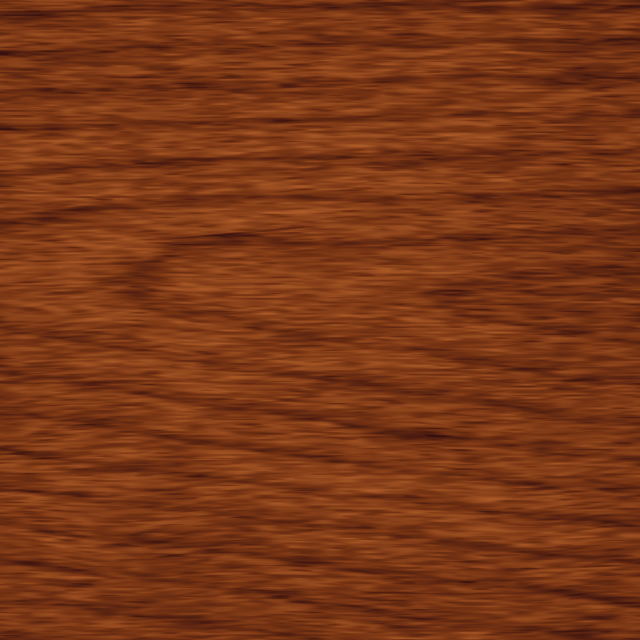
A three.js fragment shader for this texture:

```glsl
// Polished cherry wood board: cathedral growth rings under fine horizontal fibres.
varying vec2 vUv;

const vec3 DARK_WOOD = vec3(0.29, 0.105, 0.06);
const vec3 MID_WOOD = vec3(0.47, 0.205, 0.075);
const vec3 LIGHT_WOOD = vec3(0.68, 0.36, 0.155);
const float MID_TONE = 0.46;
const float BASE_TONE = 0.645;

const float RING_DENSITY = 17.5;   // rings per unit of height
const float RING_DRIFT = 0.95;     // how fast the arches open to the right
const float RING_HALO = 0.20;
const float RING_LINE = 0.13;
const float FIBRE_CONTRAST = 0.36;
const float PORE_DEPTH = 0.22;
const float EDGE_SHADE = 0.35;
const vec2 LIGHT_CENTRE = vec2(0.42, 0.60);
const vec2 CRACK_START = vec2(0.25, 0.625);
const vec2 CRACK_END = vec2(0.50, 0.646);

float hash(vec2 p) {
  vec3 q = fract(vec3(p.xyx) * 0.1031);
  q += dot(q, q.yzx + 33.33);
  return fract((q.x + q.y) * q.z);
}

float noise(vec2 p) {
  vec2 i = floor(p);
  vec2 f = fract(p);
  f = f * f * (3.0 - 2.0 * f);
  float low = mix(hash(i), hash(i + vec2(1.0, 0.0)), f.x);
  float high = mix(hash(i + vec2(0.0, 1.0)), hash(i + 1.0), f.x);
  return mix(low, high, f.y);
}

// One row of streaks, shifted at random so that the ends never line up
float streakRow(float x, float row) {
  x += 40.0 * hash(vec2(row, 7.0));
  float i = floor(x);
  float f = smoothstep(0.0, 1.0, x - i);
  return mix(hash(vec2(i, row)), hash(vec2(i + 1.0, row)), f);
}

float streaks(vec2 p) {
  float row = floor(p.y);
  float f = smoothstep(0.0, 1.0, p.y - row);
  return mix(streakRow(p.x, row), streakRow(p.x, row + 1.0), f);
}

// Growth ring number: nested arches that point left around a sloping axis
float ringPhase(vec2 p) {
  float height = p.y - (0.575 - 0.05 * p.x);
  float roundness = mix(0.10, 0.027, p.x);
  float phase = RING_DENSITY * length(vec2(height, roundness));
  phase -= 0.23 + RING_DRIFT * p.x;
  phase += 0.36 * (noise(p * vec2(3.0, 6.0) + 11.0) - 0.5);
  phase += 0.14 * (noise(p * vec2(8.0, 14.0) + 31.0) - 0.5);
  return phase + 0.10 * (noise(p * vec2(26.0, 150.0)) - 0.5);
}

// Dark late wood: soft on the inner side, abrupt on the outer side
float ringShade(vec2 p) {
  float phase = ringPhase(p);
  float ring = floor(phase + 0.5);
  float offset = phase - ring;
  float halo = offset / (offset < 0.0 ? 0.22 : 0.10);
  float line = offset / 0.075;
  float strength = mix(0.75, 1.15, noise(p * vec2(4.0, 9.0) + 53.0));
  float heart = 0.08 * (1.0 - smoothstep(-0.6, 0.0, phase));
  return heart + strength * (RING_HALO * exp(-halo * halo) + RING_LINE * exp(-line * line));
}

float fibreTone(vec2 p) {
  float hair = streaks(p * vec2(34.0, 340.0)) - 0.5;
  float fine = streaks(p * vec2(24.0, 225.0) + 17.0) - 0.5;
  float medium = streaks(p * vec2(15.0, 115.0) + 43.0) - 0.5;
  float broad = streaks(p * vec2(6.0, 55.0) + 71.0) - 0.5;
  float pores = smoothstep(0.70, 0.95, streaks(p * vec2(22.0, 280.0) + 131.0));
  float fibres = 1.2 * hair + 0.85 * fine + 0.4 * medium + 0.2 * broad;
  return FIBRE_CONTRAST * fibres - PORE_DEPTH * pores;
}

float blotchTone(vec2 p) {
  float large = noise(p * vec2(3.0, 9.0) + 5.0) - 0.5;
  float small = noise(p * vec2(11.0, 32.0) + 91.0) - 0.5;
  return 0.16 * large + 0.11 * small;
}

// Thin crack that tapers at both ends
float crackShade(vec2 p) {
  vec2 along = CRACK_END - CRACK_START;
  float t = clamp(dot(p - CRACK_START, along) / dot(along, along), 0.0, 1.0);
  float taper = sqrt(4.0 * t * (1.0 - t));
  float width = 0.0014 * taper + 0.0003;
  float away = length(p - CRACK_START - along * t);
  return 0.35 * taper * (1.0 - smoothstep(0.3 * width, 1.5 * width, away));
}

vec3 woodColour(float tone) {
  vec3 shadow = mix(DARK_WOOD, MID_WOOD, clamp(tone / MID_TONE, -0.4, 1.0));
  float lit = clamp((tone - MID_TONE) / (1.0 - MID_TONE), 0.0, 1.2);
  return mix(shadow, LIGHT_WOOD, lit);
}

void main() {
  vec2 p = vUv;
  vec2 grain = p + vec2(0.0, 0.008 * noise(p * vec2(5.0, 6.0) + 23.0));
  vec2 fromLight = p - LIGHT_CENTRE;

  float tone = BASE_TONE - EDGE_SHADE * dot(fromLight, fromLight);
  tone += fibreTone(grain) + blotchTone(p);
  tone -= ringShade(p) + crackShade(grain - vec2(0.0, 0.004));

  gl_FragColor = vec4(woodColour(tone), 1.0);
}
```
